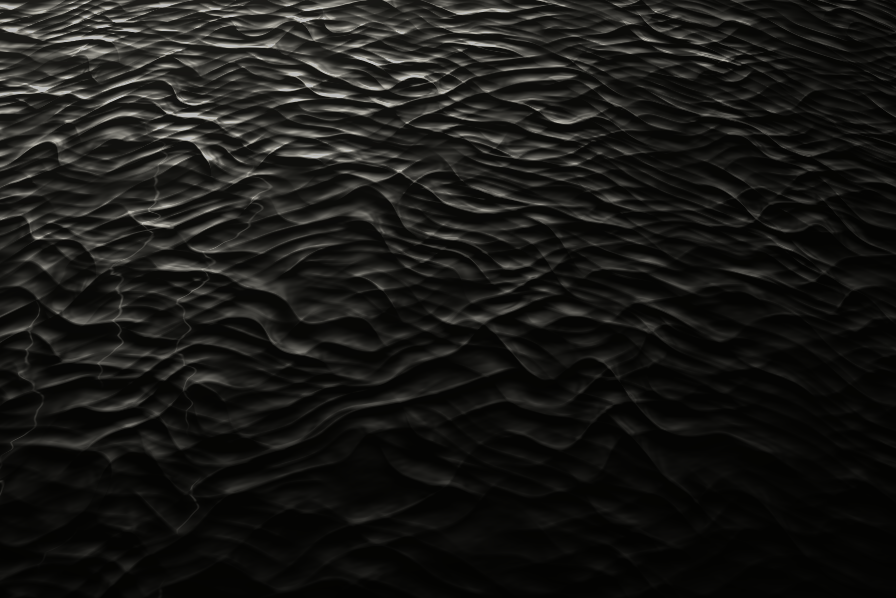
Reproduce this texture procedurally as a WebGL 2 fragment shader.

```glsl
#version 300 es
precision highp float;
// Dark rippled water seen at a slant, lit from the far left.

uniform vec2 u_resolution;
out vec4 fragColor;

const float PI = 3.14159265;
const float HORIZON = 2.2;               // height of the vanishing line
const vec2 RIPPLE_DENSITY = vec2(24.0, 58.0);
const float ARCH = 0.13;                 // bend of the wave fronts
const float ARCH_CENTRE = 0.7;
const float SLOPE_STEP = 0.1;
const vec2 SLOPE_RANGE = vec2(-1.3, 4.0);
const vec2 CREST_RANGE = vec2(0.7, 3.4);
const float SHEEN = 0.98;
const float GLINT = 0.27;
const float HAZE = 0.09;
const float THREAD_GAIN = 0.3;
const float THREAD_WIDTH = 0.0035;
const vec3 DEEP_COLOR = vec3(0.021, 0.021, 0.014);
const vec3 SKY_COLOR = vec3(1.0, 0.985, 0.94);

float hash(vec2 p) {
    return fract(sin(dot(p, vec2(127.1, 311.7))) * 43758.5453);
}

float noise(vec2 p) {
    vec2 cell = floor(p);
    vec2 f = fract(p);
    f = f * f * (3.0 - 2.0 * f);
    float low = mix(hash(cell), hash(cell + vec2(1.0, 0.0)), f.x);
    float high = mix(hash(cell + vec2(0.0, 1.0)), hash(cell + 1.0), f.x);
    return mix(low, high, f.y);
}

// Screen position to the plane of the water
vec2 toWater(vec2 p) {
    float depth = 1.0 / (HORIZON - p.y);
    return vec2(p.x - ARCH_CENTRE, 1.0) * depth * RIPPLE_DENSITY;
}

// Crossing trains of sharp, short crests with wandering phase
float waveHeight(vec2 w) {
    float height = 0.0;
    float amplitude = 0.52;
    vec2 direction = vec2(0.34, 0.66);
    for (int i = 0; i < 5; i++) {
        vec2 offset = vec2(13.7, 7.9) * float(i);
        float wander = 1.4 * noise(w * vec2(0.75, 0.6) + offset);
        float patches = noise(w * vec2(0.85, 0.7) + offset + 41.0);
        float strength = 0.1 + 1.8 * smoothstep(0.15, 0.85, patches);
        float crest = 1.0 - abs(sin(PI * (dot(direction, w) + wander)));
        height += amplitude * strength * crest;
        direction = vec2(-direction.x * 1.25, direction.y * 1.32);
        amplitude *= 0.64;
    }
    return height + 0.15 * noise(w * vec2(1.6, 3.2));
}

// Broken, jagged bright lines along the left side
float threads(vec2 p) {
    float sum = 0.0;
    for (int i = 0; i < 3; i++) {
        float id = float(i);
        float bend = 0.15 * noise(vec2(p.y * 6.0, id * 9.1))
                   + 0.05 * noise(vec2(p.y * 24.0, id * 5.3))
                   + 0.016 * noise(vec2(p.y * 80.0, id * 3.7));
        float centre = -0.1 + 0.12 * id + 0.24 * p.y + bend;
        float gate = smoothstep(0.4, 0.7, noise(vec2(p.y * 13.0, id * 4.7 + 2.0)));
        float d = abs(p.x - centre);
        sum += gate * (1.0 - smoothstep(0.0, THREAD_WIDTH, d));
        sum += gate * 0.3 * exp(-d / (THREAD_WIDTH * 2.0));
    }
    return sum * (1.0 - smoothstep(0.6, 0.85, p.y));
}

void main() {
    vec2 p = gl_FragCoord.xy / u_resolution.y;
    float across = gl_FragCoord.x / u_resolution.x;
    float fromCentre = p.x - ARCH_CENTRE;
    vec2 bent = vec2(p.x, p.y + ARCH * fromCentre * fromCentre);

    // Faces leaning away from the viewer catch the sky, crests glint
    vec2 w = toWater(bent);
    vec2 ahead = vec2(0.0, SLOPE_STEP);
    float height = waveHeight(w);
    float fall = (height - waveHeight(w + ahead)) / SLOPE_STEP;
    float rise = (height - waveHeight(w - ahead)) / SLOPE_STEP;
    float face = clamp((fall - SLOPE_RANGE.x) / (SLOPE_RANGE.y - SLOPE_RANGE.x), 0.0, 1.0);
    float sheen = SHEEN * pow(face, 1.5);
    float glint = GLINT * smoothstep(CREST_RANGE.x, CREST_RANGE.y, fall + rise);
    glint *= smoothstep(0.3, 0.7, noise(w * 0.9 + 71.0));

    // Fine streaks and broad gusts
    float streak = 0.55 * noise(vec2(p.x * 28.0, bent.y * 115.0 + 5.0 * height))
                 + 0.45 * noise(vec2(p.x * 55.0, (bent.y - 0.2 * p.x) * 180.0));
    float gust = noise(w * 0.3 + 5.0);
    float grain = mix(0.4, 1.6, streak) * mix(0.75, 1.25, gust);

    // Light fades toward the viewer and to the right
    float light = mix(0.07, 1.0, pow(p.y, 1.45));
    light *= 1.0 - 0.75 * smoothstep(0.2, 1.1, across);
    light *= mix(0.6, 1.0, smoothstep(-0.05, 0.2, across + 0.4 * p.y));

    float bright = light * (sheen * grain + glint + HAZE * light);
    float jag = 0.025 * height;
    bright += THREAD_GAIN * threads(p + vec2(jag, 0.0)) * streak * (0.35 + light);
    vec3 color = DEEP_COLOR * (0.6 + 0.5 * light) + SKY_COLOR * bright;
    fragColor = vec4(min(color, vec3(0.75)), 1.0);
}
```
